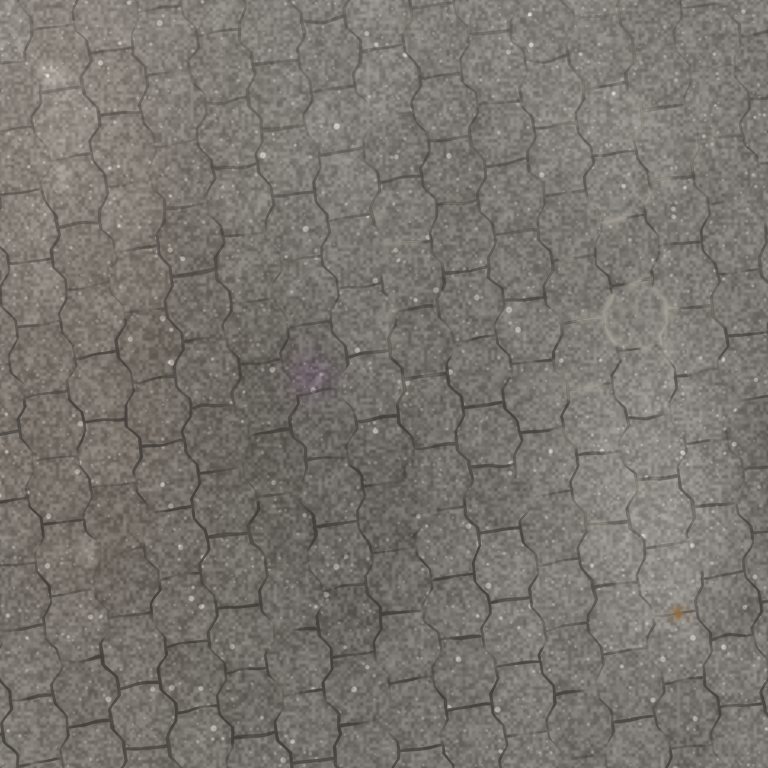
A WebGL 2 fragment shader for this texture:

```glsl
#version 300 es
precision highp float;

uniform vec2 u_resolution;
out vec4 fragColor;

const vec2 PITCH = vec2(0.0703, 0.0866);   // paver width and length
const vec2 PHASE = vec2(0.415, 0.448);
const float TILT = 0.13;
const float BULGE = 0.095;
const vec3 STONE = vec3(0.475, 0.457, 0.434);
const vec3 JOINT = vec3(0.25, 0.235, 0.22);
const vec3 SAND = vec3(0.68, 0.66, 0.62);
const vec3 LEAF = vec3(0.56, 0.42, 0.25);

float hash(vec2 p) {
  vec3 q = fract(vec3(p.xyx) * 0.1031);
  q += dot(q, q.yzx + 33.33);
  return fract((q.x + q.y) * q.z);
}

float noise(vec2 p) {
  vec2 i = floor(p), f = fract(p);
  f = f * f * (3.0 - 2.0 * f);
  float low = mix(hash(i), hash(i + vec2(1, 0)), f.x);
  float high = mix(hash(i + vec2(0, 1)), hash(i + vec2(1, 1)), f.x);
  return mix(low, high, f.y);
}

float fbm(vec2 p) {
  float sum = 0.0, gain = 0.5;
  for (int i = 0; i < 4; i++) {
    sum += gain * noise(p);
    p = p * 2.03 + 17.0;
    gain *= 0.5;
  }
  return sum / 0.9375;
}

float glow(vec2 p, vec2 center, vec2 size) {
  vec2 d = (p - center) / size;
  return exp(-dot(d, d));
}

// Stepped side of a column; neighbouring sides mirror each other.
float sideOffset(float side, float v) {
  float direction = 1.0 - 2.0 * mod(side, 2.0);
  return direction * BULGE * clamp(1.6 * cos(6.28318 * v), -1.0, 1.0);
}

// Returns distance to side, distance to end joint, and the paver's cell.
vec4 pavers(vec2 p) {
  vec2 q = vec2(p.x, 1.0 - p.y);
  float c = cos(TILT), s = sin(TILT);
  vec2 g = vec2(c * q.x - s * q.y, s * q.x + c * q.y) / PITCH - PHASE;
  g += 0.07 * (vec2(noise(p * 38.0), noise(p * 38.0 + 50.0)) - 0.5);
  float side = floor(g.x + 0.5);
  float across = g.x - side - sideOffset(side, g.y);
  float column = side - step(across, 0.0);
  float t = g.y - 0.5 * mod(column, 2.0);
  float end = floor(t + 0.5);
  float along = t - end - 0.09 * (hash(vec2(column, end) + 40.0) - 0.5);
  return vec4(abs(across) * PITCH.x, abs(along) * PITCH.y,
              column, end - step(along, 0.0));
}

// Broad uneven daylight and dirt over the ground.
float daylight(vec2 p) {
  float light = 0.035 * smoothstep(0.35, 1.0, p.y);
  light += 0.06 * glow(p, vec2(0.06, 0.86), vec2(0.13, 0.22));
  light += 0.095 * glow(p, vec2(0.84, 0.32), vec2(0.12, 0.2));
  light += 0.05 * glow(p, vec2(0.8, 0.83), vec2(0.1, 0.07));
  light -= 0.06 * glow(p, vec2(0.36, 0.4), vec2(0.2, 0.3));
  light -= 0.045 * glow(p, vec2(1.0, 0.36), vec2(0.07, 0.15));
  return light + 0.07 * (fbm(p * vec2(9.0, 4.0) + 8.0) - 0.5);
}

// Pale grit: one irregular speck in some of the cells.
float specks(vec2 p, float cells, float share) {
  vec2 id = floor(p * cells);
  vec2 center = 0.3 + 0.4 * vec2(hash(id + 3.0), hash(id + 71.0));
  float radius = 0.12 + 0.18 * hash(id + 19.0);
  float d = length(fract(p * cells) - center);
  float soft = cells / u_resolution.y;
  return step(hash(id), share) * (1.0 - smoothstep(radius - soft, radius + soft, d));
}

void main() {
  vec2 p = gl_FragCoord.xy / u_resolution;
  float pixel = 1.0 / u_resolution.y;
  vec4 paver = pavers(p);
  float edge = min(paver.x, paver.y);

  // Stone faces with a tone per paver and fine grain
  vec3 color = STONE + daylight(p);
  color += 0.035 * (hash(paver.zw + 90.0) - 0.5);
  color += 0.15 * (noise(p * 240.0) - 0.5) + 0.07 * (noise(p * 110.0) - 0.5);
  color += vec3(0.012, 0.0, -0.012) * (glow(p, vec2(0.1, 0.6), vec2(0.2, 0.6)) - 0.3);
  color += vec3(0.025, -0.005, 0.05) * glow(p, vec2(0.405, 0.51), vec2(0.03));
  color += 0.13 * specks(p, 130.0, 0.09) + 0.22 * specks(p + 0.37, 75.0, 0.025);

  // Dark joints, thin and broken, strongest low in the middle
  float wear = fbm(p * 22.0 + 5.0);
  float width = 0.0006 + 0.0018 * wear;
  float line = 1.0 - smoothstep(width - pixel * 0.5, width + pixel, edge);
  float depth = mix(0.85, 0.4, smoothstep(0.35, 0.95, p.y));
  depth *= 1.0 - 0.45 * glow(p, vec2(0.84, 0.3), vec2(0.13, 0.22));
  color -= 0.045 * depth * exp(-edge / 0.004);
  color = mix(color, JOINT, line * depth * smoothstep(0.2, 0.55, wear));

  // Pale sand left in and beside joints
  float sandy = glow(p, vec2(0.82, 0.6), vec2(0.09, 0.28));
  sandy += 0.5 * glow(p, vec2(0.54, 0.72), vec2(0.05, 0.25));
  float patches = smoothstep(0.42, 0.65, fbm(p * 30.0 + 31.0));
  float spread = exp(-edge / 0.0035) + 0.12 * noise(p * 170.0);
  color = mix(color, SAND, clamp((sandy + 0.12) * patches * spread, 0.0, 0.8));

  // Bleached smudges and a fallen leaf
  float smudge = glow(p, vec2(0.07, 0.9), vec2(0.016)) + glow(p, vec2(0.08, 0.77), vec2(0.008, 0.017));
  smudge += glow(p, vec2(0.115, 0.28), vec2(0.01, 0.02));
  color += 0.11 * smudge;
  float leaf = glow(p, vec2(0.885, 0.2), vec2(0.011, 0.009)) * noise(p * 120.0) * 1.6;
  color = mix(color, LEAF, clamp(leaf, 0.0, 0.9));

  fragColor = vec4(clamp(color, 0.0, 1.0), 1.0);
}
```
